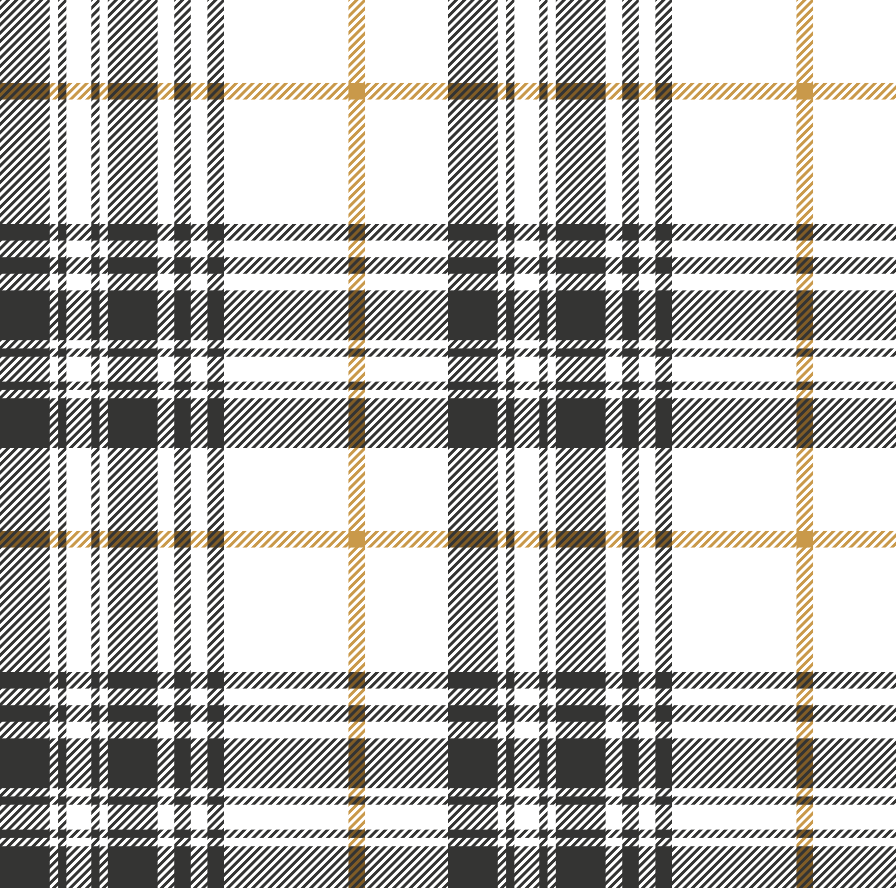
A WebGL 1 fragment shader for this pattern:

```glsl
precision highp float;

uniform vec2 u_resolution;

const float REPEATS = 2.0;   // setts across the canvas
const float THREADS = 54.0;  // twill threads in one sett

const vec3 WHITE = vec3(1.0);
const vec3 CHARCOAL = vec3(0.205, 0.205, 0.2);
const vec3 GOLD = vec3(0.79, 0.6, 0.29);
const vec3 SHADED_GOLD = vec3(0.5, 0.36, 0.15);

// Soft coverage of one stripe, wrapped around the sett
float stripe(float thread, float start, float width, float pixel) {
  float center = start + 0.5 * width;
  float halfSett = 0.5 * THREADS;
  float offset = abs(mod(thread - center + halfSett, THREADS) - halfSett);
  return clamp((0.5 * width - offset) / pixel + 0.5, 0.0, 1.0);
}

float charcoalStripes(float thread, float pixel) {
  float wide = stripe(thread, 0.0, 6.0, pixel) + stripe(thread, 13.0, 6.0, pixel);
  float thin = stripe(thread, 7.0, 1.0, pixel) + stripe(thread, 11.0, 1.0, pixel);
  float pair = stripe(thread, 21.0, 2.0, pixel) + stripe(thread, 25.0, 2.0, pixel);
  return min(wide + thin + pair, 1.0);
}

float goldStripe(float thread, float pixel) {
  return stripe(thread, 42.0, 2.0, pixel);
}

// Yarn colour, with gold darkened where it crosses charcoal
vec3 yarn(float charcoal, float gold, float crossingCharcoal) {
  vec3 goldTone = mix(GOLD, SHADED_GOLD, crossingCharcoal);
  return mix(mix(WHITE, CHARCOAL, charcoal), goldTone, gold);
}

// Diagonal weave: 1 where the warp lies on top, 0 where the weft does
float twill(vec2 thread, float pixel) {
  float wave = abs(fract(thread.x - thread.y) - 0.5) - 0.25;
  return smoothstep(-0.7 * pixel, 0.7 * pixel, wave);
}

void main() {
  // Thread coordinates anchored at the top left corner
  float pixel = REPEATS * THREADS / u_resolution.x;
  vec2 thread = (gl_FragCoord.xy - vec2(0.0, u_resolution.y)) * pixel;

  // Both yarn directions share the same stripe sequence
  float warpDark = charcoalStripes(thread.x, pixel);
  float weftDark = charcoalStripes(thread.y, pixel);
  vec3 warp = yarn(warpDark, goldStripe(thread.x, pixel), weftDark);
  vec3 weft = yarn(weftDark, goldStripe(thread.y, pixel), warpDark);

  gl_FragColor = vec4(mix(weft, warp, twill(thread, pixel)), 1.0);
}
```
